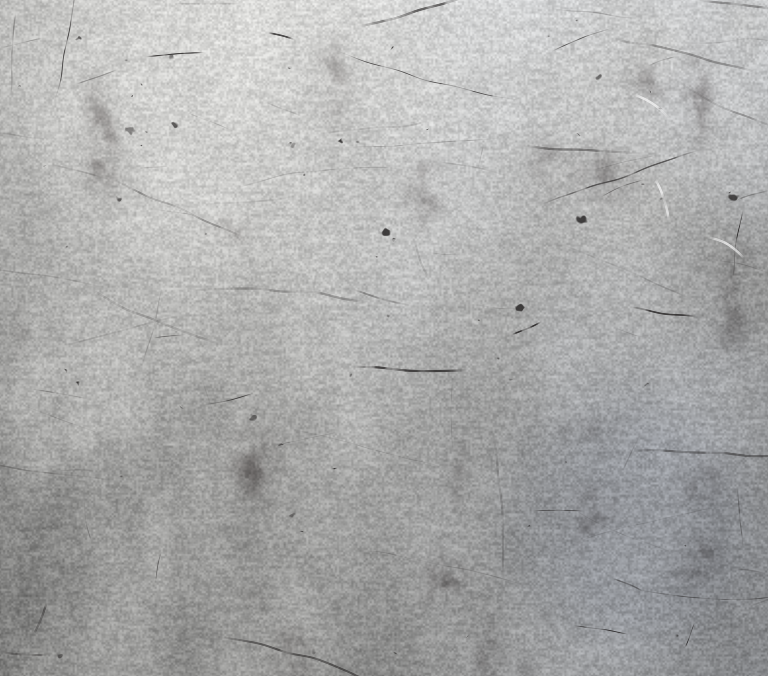
A Shadertoy shader for this texture:

```glsl
// Worn sheet of pale grey metal: a vertical light falloff with cloudy stains and
// fine horizontal grain, covered by looped smudges, thin bent scratches and specks.
// Everything is placed by hashes in units of the canvas height.

float hash(vec2 p) {
    vec3 q = fract(p.xyx * vec3(0.1031, 0.1030, 0.0973));
    q += dot(q, q.yzx + 33.33);
    return fract((q.x + q.y) * q.z);
}

vec4 hash4(float n) {
    return vec4(hash(vec2(n, 1.7)), hash(vec2(n, 13.1)), hash(vec2(n, 29.3)), hash(vec2(n, 47.9)));
}

float noise(vec2 p) {
    vec2 i = floor(p), f = fract(p);
    f *= f * (3.0 - 2.0 * f);
    return mix(mix(hash(i), hash(i + vec2(1, 0)), f.x),
               mix(hash(i + vec2(0, 1)), hash(i + vec2(1, 1)), f.x), f.y);
}

float fbm(vec2 p) {
    float sum = 0.0, amp = 0.5;
    for (int i = 0; i < 4; i++) {
        sum += amp * noise(p);
        p = mat2(1.6, 1.2, -1.2, 1.6) * p + 7.3;
        amp *= 0.5;
    }
    return sum / 0.9375;
}

// Coverage of one thin, slightly bowed line; size is (half length, half width)
float scratch(vec2 p, vec2 center, float angle, vec2 size, float bend, float seed, float px) {
    vec2 d = p - center;
    float c = cos(angle), s = sin(angle);
    vec2 q = vec2(c * d.x + s * d.y, c * d.y - s * d.x);
    if (abs(q.x) > size.x || abs(q.y) > 0.06) return 0.0;
    q.y += bend * q.x * q.x + 0.005 * (noise(vec2(q.x * 22.0, seed)) - 0.5);
    float ends = 1.0 - smoothstep(0.55, 1.0, abs(q.x) / size.x);
    float wear = 0.35 + 0.65 * smoothstep(0.2, 0.65, noise(vec2(q.x * 65.0, seed + 5.0)));
    return ends * wear * (1.0 - smoothstep(size.y - 0.3 * px, size.y + 0.8 * px, abs(q.y)));
}

void mainImage(out vec4 fragColor, in vec2 fragCoord) {
    vec2 uv = fragCoord / iResolution.xy;
    vec2 p = fragCoord / iResolution.y;
    float aspect = iResolution.x / iResolution.y;
    float px = 1.0 / iResolution.y;

    // Light falloff, brightest at the top centre
    float tone = mix(0.595, 0.80, smoothstep(-0.05, 1.0, uv.y));
    tone += 0.05 * exp(-dot((uv - vec2(0.55, 1.0)) * vec2(2.2, 3.5), (uv - vec2(0.55, 1.0)) * vec2(2.2, 3.5)));
    tone -= 0.09 * smoothstep(0.8, 1.02, uv.x) * smoothstep(1.0, 0.6, uv.y);
    tone -= 0.05 * smoothstep(0.12, 0.0, uv.x);

    // Cloudy stains, upright bands at the lower left and a cool patch at the lower right
    float cloud = fbm(p * vec2(4.0, 3.2) + 3.0);
    float bands = fbm(p * vec2(11.0, 5.0) + 19.0);
    float lowerLeft = smoothstep(0.65, 0.1, uv.x) * smoothstep(0.75, 0.2, uv.y);
    tone += 0.16 * (cloud - 0.5) + (0.07 + 0.24 * lowerLeft) * (bands - 0.52);
    vec2 patchOffset = (uv - vec2(0.83, 0.22)) / vec2(0.16, 0.2);
    float coolPatch = smoothstep(1.3, 0.5, length(patchOffset) + 0.8 * (cloud - 0.5));
    tone -= 0.05 * coolPatch;

    // Fine grain and horizontal brushing
    float grain = noise(p * 330.0) - 0.5 + 0.6 * (noise(p * vec2(150.0, 210.0) + 40.0) - 0.5);
    float brushed = noise(p * vec2(24.0, 260.0) + 80.0) - 0.5;
    tone += 0.125 * grain + 0.045 * brushed;

    // Grimy smudges, mostly upright and broken into streaks
    float grime = 0.0;
    float breakup = smoothstep(0.3, 0.75, fbm(p * vec2(48.0, 36.0)));
    for (int i = 0; i < 26; i++) {
        vec4 h = hash4(float(i) + 101.0);
        vec2 center = vec2(h.x * aspect, 0.9 * pow(h.y, 1.3));
        vec2 d = (p - center) / mix(vec2(0.012, 0.016), vec2(0.035, 0.06), vec2(h.z, h.w));
        grime += (0.12 + 0.3 * h.z * h.w) * exp(-dot(d, d)) * (0.25 + breakup);
    }

    // Dark scratches: mostly near level, every fifth one upright
    float lines = 0.0;
    for (int i = 0; i < 80; i++) {
        float n = float(i);
        vec4 h = hash4(n + 211.0), g = hash4(n + 409.0);
        float angle = (h.z - 0.5) * 0.85 + (i % 5 == 0 ? 1.5 : 0.0);
        vec2 size = vec2(mix(0.02, 0.16, h.w * h.w), mix(0.0003, 0.0014, g.x * g.x));
        float ink = mix(0.14, 0.85, pow(g.y, 2.5));
        float line = scratch(p, h.xy * vec2(aspect, 1.0), angle, size, (g.z - 0.5) * 1.6, n, px);
        lines = max(lines, ink * line);
    }

    // Specks and small ragged pits
    float pits = 0.0;
    vec2 ragged = p + 0.005 * (vec2(noise(p * 170.0), noise(p * 170.0 + 50.0)) - 0.5);
    for (int i = 0; i < 60; i++) {
        vec4 h = hash4(float(i) + 613.0);
        float radius = mix(0.001, 0.0055, pow(h.z, 5.0));
        vec2 d = (ragged - h.xy * vec2(aspect, 1.0)) * vec2(0.75, 1.0);
        pits = max(pits, mix(0.3, 0.9, h.w) * (1.0 - smoothstep(radius - px, radius + px, length(d))));
    }

    // A few short bright nicks
    float nicks = 0.0;
    for (int i = 0; i < 3; i++) {
        vec4 h = hash4(float(i) + 811.0);
        vec2 center = vec2(aspect * mix(0.78, 0.95, h.x), mix(0.6, 0.85, h.y));
        nicks = max(nicks, scratch(p, center, -0.3 - h.z, vec2(0.035, 0.0014), 4.0, h.w * 50.0, px));
    }

    float cool = clamp(0.5 * coolPatch + smoothstep(0.3, 0.9, uv.x) * cloud, 0.0, 1.0);
    vec3 color = tone * mix(vec3(1.0, 1.0, 0.99), vec3(0.98, 1.0, 1.035), cool);
    color *= 1.0 - min(grime, 0.6) * vec3(0.95, 1.0, 1.0);
    color = mix(color, vec3(0.13, 0.12, 0.12), max(lines, pits));
    color = mix(color, vec3(0.95), 0.8 * nicks);
    fragColor = vec4(clamp(color, 0.0, 1.0), 1.0);
}
```
